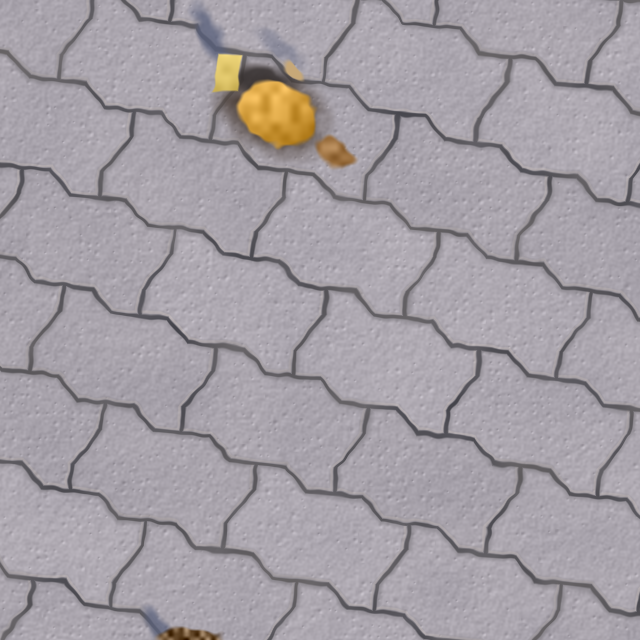
Write a three.js fragment shader that draws this texture.

```glsl
varying vec2 vUv;

float hash(vec2 p) {
  vec3 q = fract(p.xyx * 0.1031);
  q += dot(q, q.yzx + 33.33);
  return fract((q.x + q.y) * q.z);
}

float noise(vec2 p) {
  vec2 i = floor(p), f = fract(p);
  f = f * f * (3.0 - 2.0 * f);
  return mix(mix(hash(i), hash(i + vec2(1.0, 0.0)), f.x),
             mix(hash(i + vec2(0.0, 1.0)), hash(i + 1.0), f.x), f.y);
}

// Periodic zigzag from -1 to 1, with its crest at +peak and trough at -peak
float zigzag(float x, float peak) {
  float f = fract(x + 0.5) - 0.5;
  float a = abs(f);
  return sign(f) * min(a / peak, (0.5 - a) / (0.5 - peak));
}

float relief(vec2 p) {
  return 0.5 * noise(p * 210.0) + 0.6 * noise(p * 105.0) + 0.5 * noise(p * 48.0);
}

// Turned ellipse: 1 on its rim, 0 at its centre
float ellipse(vec2 p, vec2 centre, vec2 radius, float angle) {
  float c = cos(angle), s = sin(angle);
  vec2 d = p - centre;
  return length(vec2(c * d.x + s * d.y, c * d.y - s * d.x) / radius);
}

float fill(float rim, float softness) {
  return 1.0 - smoothstep(1.0 - softness, 1.0 + softness, rim);
}

// Small dents with a shaded and a lit side
float pits(vec2 p, float density) {
  vec2 cell = floor(p * 75.0);
  vec2 centre = 0.3 + 0.4 * vec2(hash(cell + 7.0), hash(cell + 53.0));
  vec2 d = fract(p * 75.0) - centre;
  float size = 0.12 + 0.16 * hash(cell + 91.0);
  float present = step(1.0 - density, hash(cell + 19.0));
  return present * dot(d, vec2(-0.6, 0.8)) / size * exp(-dot(d, d) / (size * size));
}

void main() {
  // Tilted frame along the courses, slightly roughened
  vec2 rough = vec2(noise(vUv * 60.0), noise(vUv * 60.0 + 31.0)) - 0.5;
  vec2 p = vUv + rough * 0.005 - vec2(0.5117, 0.5495);
  vec2 q = vec2(dot(p, vec2(0.9298, -0.3683)), dot(p, vec2(0.3683, 0.9298)));

  // Interlocking blocks in half-offset courses
  q.y -= 0.0115 * zigzag(q.x / 0.1282, 0.333);
  float row = floor(q.y / 0.1471);
  float rise = fract(q.y / 0.1471);
  float along = q.x + 0.127 * (row + 1.0) - 0.0105 * zigzag(rise - 0.5, 0.21);
  float column = floor(along / 0.2563);
  float run = fract(along / 0.2563);
  vec2 block = vec2(column, row);
  vec2 low = vec2(run * 0.2563, rise * 0.14);
  vec2 high = vec2((1.0 - run) * 0.2563, (1.0 - rise) * 0.14);
  float edge = min(min(low.x, low.y), min(high.x, high.y));
  float litEdge = min(low.y, high.x);

  // Grainy concrete
  vec3 color = vec3(0.668, 0.648, 0.682);
  color += 0.025 * (hash(block + 40.0) - 0.5);
  color += 0.035 * (noise(vUv * 13.0) - 0.5) * vec3(1.0, 0.95, 0.85);
  vec2 towardLight = vec2(0.0025, -0.003);
  color += 0.085 * (relief(vUv) - relief(vUv + towardLight));
  color += 0.035 * (noise(vUv * 240.0) - 0.5);
  color -= 0.16 * pits(vUv, 0.12 + 0.4 * hash(block + 11.0));

  // Worn bevels and dark joints
  float wear = noise(vUv * 11.0 + 5.0);
  float bevel = 1.0 - smoothstep(0.003, 0.012, edge);
  color = mix(color, vec3(0.53, 0.515, 0.54), bevel * (0.45 + 0.4 * wear));
  float rim = smoothstep(0.003, 0.005, litEdge) * (1.0 - smoothstep(0.006, 0.009, litEdge));
  color += rim * vec3(0.08, 0.07, 0.05) * (1.0 - 0.5 * wear);
  float width = mix(0.0022, 0.0042, noise(vUv * 16.0 + 70.0));
  float joint = 1.0 - smoothstep(width * 0.45, width + 0.0015, edge);
  vec3 jointColor = mix(vec3(0.25, 0.25, 0.28), vec3(0.4, 0.385, 0.39), wear);
  color = mix(color, jointColor, joint * (0.75 + 0.25 * noise(vUv * 35.0)));

  // Bluish cast shadows and soil around the debris
  vec2 s = vUv + rough * 0.012;
  vec3 shadow = vec3(0.34, 0.37, 0.48);
  color = mix(color, shadow, 0.75 * fill(ellipse(s, vec2(0.329, 0.943), vec2(0.016, 0.048), 0.45), 0.5));
  color = mix(color, shadow, 0.4 * fill(ellipse(s, vec2(0.44, 0.925), vec2(0.04, 0.012), -0.6), 0.6));
  color = mix(color, shadow, 0.7 * fill(ellipse(s, vec2(0.245, 0.022), vec2(0.013, 0.027), 0.5), 0.5));
  float soil = fill(ellipse(s, vec2(0.427, 0.825), vec2(0.085, 0.06), -0.5), 0.35);
  color = mix(color, vec3(0.28, 0.23, 0.2), soil * (0.55 + 0.4 * noise(vUv * 70.0)));
  color = mix(color, vec3(0.2, 0.18, 0.18), 0.8 * fill(ellipse(s, vec2(0.41, 0.875), vec2(0.042, 0.021), 0.0), 0.4));

  // Yellow stone, pale chips and brown scraps
  float mottle = noise(vUv * 65.0) - 0.5;
  vec2 stoneCentre = vec2(0.435, 0.821);
  vec3 stone = vec3(0.83, 0.62, 0.24) + 0.2 * mottle;
  stone += dot(vUv - stoneCentre, vec2(-0.8, 1.8));
  color = mix(color, stone, fill(ellipse(s, stoneCentre, vec2(0.063, 0.047), -0.45), 0.08));
  vec2 chip = abs(vUv + rough * 0.006 - vec2(0.356, 0.886) - vec2(0.15 * (vUv.y - 0.886), 0.0));
  float chipFill = 1.0 - smoothstep(-0.002, 0.002, max(chip.x - 0.019, chip.y - 0.029));
  color = mix(color, vec3(0.88, 0.78, 0.42) + 0.12 * mottle + 2.5 * (vUv.y - 0.886), chipFill);
  color = mix(color, vec3(0.78, 0.66, 0.47), fill(ellipse(s, vec2(0.459, 0.892), vec2(0.022, 0.009), -0.65), 0.2));
  color = mix(color, vec3(0.6, 0.43, 0.24) + 0.3 * mottle, fill(ellipse(s, vec2(0.524, 0.764), vec2(0.03, 0.018), -0.6), 0.25));
  float scrap = fill(ellipse(s, vec2(0.298, 0.0), vec2(0.054, 0.02), -0.08), 0.15);
  color = mix(color, vec3(0.4, 0.29, 0.17) + 0.6 * (noise(vUv * 120.0) - 0.5), scrap);

  gl_FragColor = vec4(color, 1.0);
}
```
